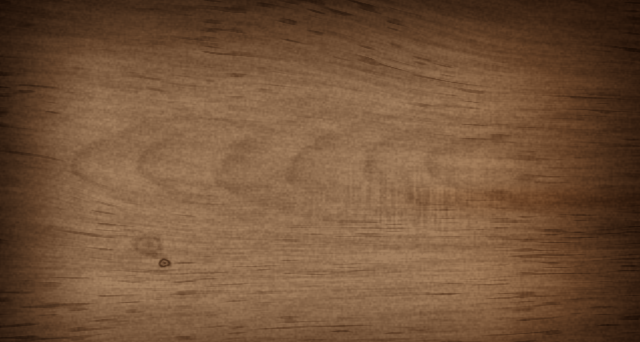
Write a WebGL 2 fragment shader that draws this texture.

```glsl
#version 300 es
precision highp float;
uniform vec2 u_resolution;
out vec4 fragColor;

#define FIBRE_DENSITY 85.0
#define FIBRE_AMOUNT 0.26
#define PORE_AMOUNT 0.24
#define SAND_AMOUNT 0.22
#define BLOTCH_AMOUNT 0.20
#define RING_COUNT 6
#define RING_SPACING 0.215
#define RING_AMOUNT 0.15
#define HEART_Y 0.515
#define KNOT_LARGE vec2(0.432, 0.284)
#define KNOT_SMALL vec2(0.483, 0.231)

float hash(vec2 p) {
    vec3 q = fract(vec3(p.xyx) * 0.1031);
    q += dot(q, q.yzx + 33.33);
    return fract((q.x + q.y) * q.z);
}

float noise(vec2 p) {
    vec2 i = floor(p), f = fract(p);
    f = f * f * (3.0 - 2.0 * f);
    return mix(mix(hash(i), hash(i + vec2(1, 0)), f.x),
               mix(hash(i + vec2(0, 1)), hash(i + vec2(1, 1)), f.x), f.y);
}

float fbm(vec2 p) {
    float sum = 0.0, gain = 0.5;
    for (int i = 0; i < 4; i++) {
        sum += gain * noise(p);
        p = p * 2.03 + 17.3;
        gain *= 0.5;
    }
    return sum / 0.9375;
}

float blob(vec2 p, vec2 centre, vec2 radius) {
    vec2 d = (p - centre) / radius;
    return exp(-dot(d, d));
}

// Height of the fibre passing through p, bent by growth and knots
float grainHeight(vec2 p) {
    float h = p.y;
    float slope = 0.10 * p.x + 0.12 * smoothstep(0.7, 1.6, p.x);
    h += slope * smoothstep(0.42, 0.9, p.y);
    h += 0.13 * smoothstep(-0.1, 0.65, p.x) * exp(-pow((p.y - 0.42) / 0.2, 2.0));
    h -= 0.05 * p.x * (1.0 - smoothstep(0.1, 0.42, p.y));
    h -= 0.35 * (p.y - KNOT_SMALL.y) * blob(p, KNOT_SMALL, vec2(0.12, 0.06));
    h -= 0.35 * (p.y - KNOT_LARGE.y) * blob(p, KNOT_LARGE, vec2(0.12, 0.06));
    return h + 0.035 * (fbm(p * vec2(2.2, 4.0) + 5.0) - 0.5);
}

// Nested arches with tips to the left
float archRings(vec2 p) {
    float a = p.y - HEART_Y;
    float wobble = 0.12 * (fbm(p * vec2(4.0, 9.0) + 40.0) - 0.5);
    float sum = 0.0;
    for (int i = 0; i < RING_COUNT; i++) {
        float n = float(i);
        float tip = 0.2 + RING_SPACING * n;
        float bow = 11.0 + 6.0 * hash(vec2(n, 3.0));
        float d = (p.x - tip - bow * a * a + wobble) / length(vec2(1.0, 2.0 * bow * a));
        sum += smoothstep(-0.014, 0.008, d) * exp(-max(d, 0.0) * 24.0);
    }
    return sum * exp(-a * a * 45.0);
}

float knot(vec2 p, vec2 centre, float radius) {
    vec2 d = (p - centre) * vec2(0.85, 1.1);
    float r = length(d) / radius + 0.6 * (fbm(p * 45.0) - 0.5);
    float rings = 0.5 + 0.5 * cos(r * 7.0);
    return (0.35 + 0.65 * rings) * (1.0 - smoothstep(0.6, 1.5, r));
}

vec3 woodColour(float tone) {
    vec3 umber = vec3(0.11, 0.055, 0.022);
    vec3 brown = vec3(0.39, 0.262, 0.165);
    vec3 tan_ = vec3(0.64, 0.50, 0.37);
    return tone < 0.5 ? mix(umber, brown, tone * 2.0) : mix(brown, tan_, tone * 2.0 - 1.0);
}

void main() {
    vec2 p = gl_FragCoord.xy / u_resolution.y;
    float width = u_resolution.x / u_resolution.y;
    float h = grainHeight(p);

    // Broad light, darkest at the top and sides
    float light = smoothstep(-0.12, 0.32, p.x) * smoothstep(-0.2, 0.55, width - p.x)
                * smoothstep(-0.16, 0.36, 1.0 - p.y) * smoothstep(-0.32, 0.22, p.y);
    float tone = 0.03 + 0.86 * light;

    // Blotches, fibres, short pores and fine surface sand
    float blotch = fbm(vec2(p.x * 2.5, h * 14.0)) - 0.5;
    float fibre = fbm(vec2(p.x * 7.0, h * FIBRE_DENSITY)) - 0.5;
    float pores = smoothstep(0.64, 0.9, noise(vec2(p.x * 13.0 + 9.0, h * 115.0)));
    float heart = blob(p, vec2(0.85, 0.5), vec2(0.75, 0.17));
    pores *= (1.0 - 0.75 * heart) * smoothstep(0.3, 0.65, fbm(vec2(p.x * 3.0, h * 9.0) + 70.0));
    float sand = noise(p * vec2(95.0, 180.0)) + noise(p * vec2(170.0, 140.0) + 31.0) - 1.0;
    float detail = BLOTCH_AMOUNT * blotch + FIBRE_AMOUNT * (1.0 - 0.4 * heart) * fibre
                 + 0.5 * SAND_AMOUNT * sand - PORE_AMOUNT * pores;
    detail -= RING_AMOUNT * archRings(p);

    // Crosswise weave in the lower heart
    float weave = noise(vec2(p.x * 150.0, p.y * 14.0)) - 0.5;
    detail += 0.16 * weave * blob(p, vec2(1.2, 0.42), vec2(0.3, 0.1));

    // Dark streak and patch on the right
    float streak = smoothstep(1.0, 1.5, p.x) * exp(-pow((p.y - 0.405 - 0.08 * blotch) / 0.03, 2.0));
    float patch_ = blob(p + vec2(0.0, 0.15 * blotch), vec2(1.77, 0.335), vec2(0.12, 0.04));
    detail -= 0.15 * streak + 0.16 * patch_;

    // Knots with a pale halo
    detail += 0.07 * blob(p, KNOT_SMALL, vec2(0.10, 0.06));
    detail -= 0.24 * knot(p, KNOT_LARGE, 0.034) + 0.62 * knot(p, KNOT_SMALL, 0.014);

    tone += detail * (0.4 + 0.6 * light);
    vec3 colour = woodColour(clamp(tone, 0.0, 1.0));
    float warmth = 0.5 * smoothstep(1.1, 1.7, p.x) + 0.5 * streak;
    colour *= mix(vec3(1.0), vec3(1.03, 0.94, 0.82), warmth);
    fragColor = vec4(colour, 1.0);
}
```
